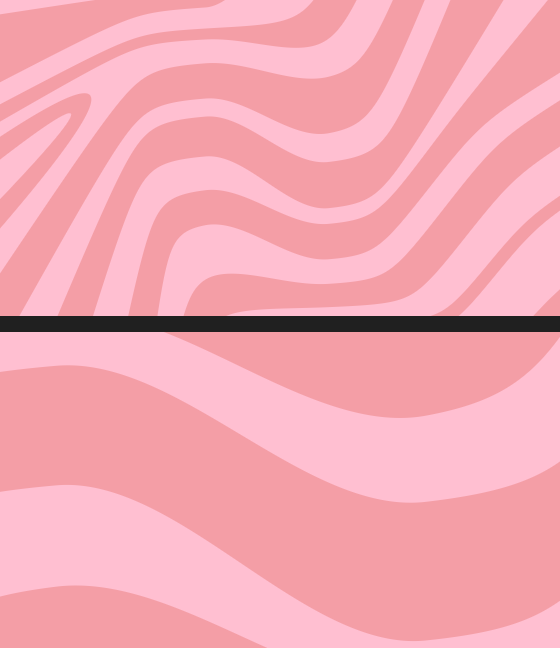
Top: the whole. Bottom: its middle third, enlarged.
A Shadertoy shader for this background:

```glsl
// Flowing two-tone pink ribbons that swell over a crest, sag in a trough and sweep up to the right.

const vec3 ROSE  = vec3(0.957, 0.620, 0.651);
const vec3 BLUSH = vec3(1.000, 0.749, 0.820);

// One entry per ribbon edge, top to bottom; lengths are in canvas heights, measured downwards.
const int EDGES = 15;
const float CREST[EDGES] = float[](-0.018, 0.03, 0.095, 0.127, 0.195, 0.305, 0.36, 0.483,
                                   0.585, 0.69, 0.838, 0.96, 1.05, 1.1, 1.2);
const float TROUGH[EDGES] = float[](-0.3, -0.25, 0.1, 0.185, 0.271, 0.444, 0.528, 0.669,
                                    0.715, 0.824, 0.898, 0.968, 1.02, 1.06, 1.15);
const float LEFT_SLOPE[EDGES] = float[](0.15, 0.52, 0.53, 0.58, 1.5, 1.8, 2.4, 3.3,
                                        5.0, 8.5, 6.0, 6.0, 6.0, 6.0, 6.0);
const float RIGHT_KNEE[EDGES] = float[](0.9, 0.95, 0.99, 1.075, 1.148, 1.174, 1.22, 1.194,
                                        1.19, 1.192, 1.232, 1.315, 1.41, 1.43, 1.575);

const float CREST_X = 0.65;
const float TROUGH_X = 1.04;
const float LEFT_KNEE = 0.445;
const float KNEE_SOFTNESS = 0.08;

// Hairpin ribbon at the left
const vec2 OUTER_TIP = vec2(0.289, 0.315);
const vec2 INNER_TIP = vec2(0.225, 0.363);
const float OUTER_SPREAD = 0.270;
const float INNER_SPREAD = 0.132;
const float HAIRPIN_TILT = 0.91;

// Ramp that is zero for negative t and t for positive t, rounded over width w
float softRamp(float t, float w) {
    return 0.5 * (t + sqrt(t * t + w * w));
}

// Depth of one ribbon edge below the top at position x
float edgeDepth(int i, float x) {
    float crest = CREST[i], trough = TROUGH[i], fall = LEFT_SLOPE[i];
    float depth = mix(crest, trough, smoothstep(CREST_X, TROUGH_X, x));

    // Descent on the left, tighter where it is steeper
    float leftKnee = LEFT_KNEE + 0.42 * max(crest - 0.5, 0.0);
    depth += fall * softRamp(leftKnee - x, 0.12 / (1.0 + 0.25 * fall));

    // Rise on the right, easing off further out for the lower ribbons
    float rise = mix(2.5, 1.4, smoothstep(0.52, 0.74, trough));
    float ease = 0.8 * smoothstep(0.66, 0.82, trough);
    float easeKnee = 1.507 + 0.75 * (trough - 0.824);
    depth -= rise * softRamp(x - RIGHT_KNEE[i], KNEE_SOFTNESS);
    return depth + ease * softRamp(x - easeKnee, 0.1);
}

// Sheared parabola opening to the left, positive inside
float hairpin(vec2 p, vec2 tip, float spread) {
    float along = tip.x - p.x;
    float across = p.y - tip.y - HAIRPIN_TILT * along;
    return spread * spread * along - across * across;
}

// Antialiased coverage of the positive side of a field
float coverage(float field) {
    float stepSize = length(vec2(dFdx(field), dFdy(field)));
    return clamp(0.5 + field / max(stepSize, 1e-6), 0.0, 1.0);
}

// Swap the two tones wherever the mask is set
float flip(float tone, float mask) {
    return mix(tone, 1.0 - tone, mask);
}

void mainImage(out vec4 fragColor, in vec2 fragCoord) {
    vec2 p = vec2(fragCoord.x, iResolution.y - fragCoord.y) / iResolution.y;

    float tone = 0.0;
    for (int i = 0; i < EDGES; i++) {
        tone = flip(tone, coverage(p.y - edgeDepth(i, p.x)));
    }
    tone = flip(tone, coverage(hairpin(p, OUTER_TIP, OUTER_SPREAD)));
    tone = flip(tone, coverage(hairpin(p, INNER_TIP, INNER_SPREAD)));

    fragColor = vec4(mix(BLUSH, ROSE, tone), 1.0);
}
```
